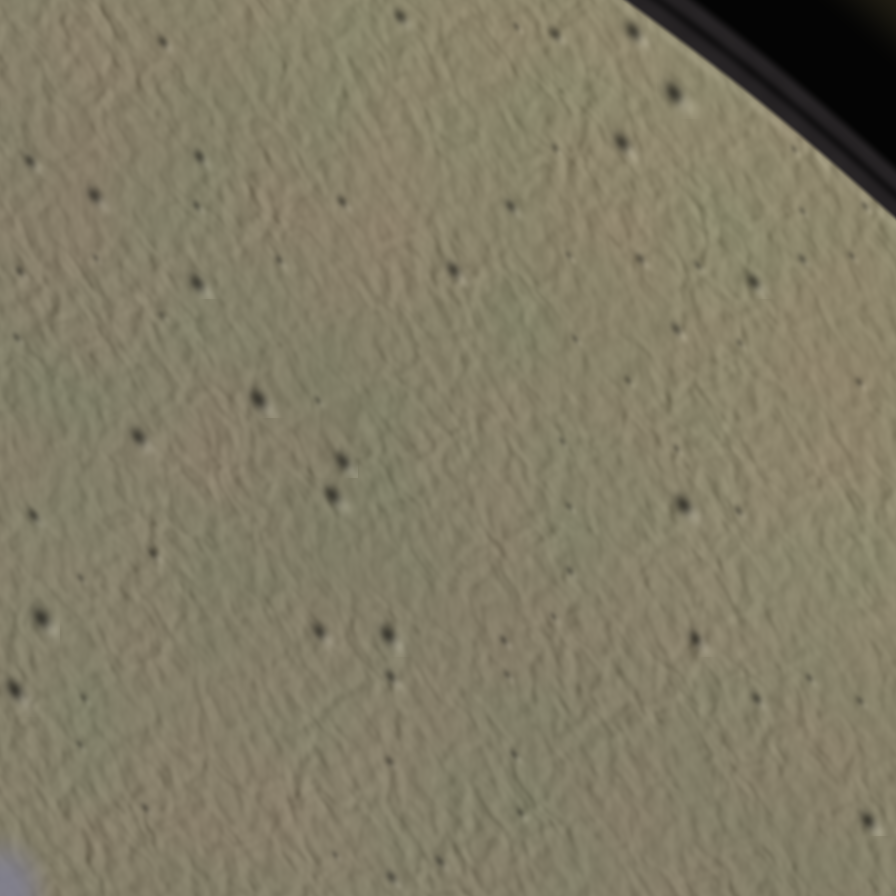
This texture is drawn by a three.js fragment shader. Its source:

```glsl
// Rough olive-beige plaster in low raking light, with a dark trim across the upper right corner.

#define PLASTER vec3(0.512, 0.490, 0.406)
#define TRIM vec3(0.150, 0.138, 0.145)
#define GAP vec3(0.016, 0.016, 0.015)
#define GRAIN_SCALE vec2(62.0, 40.0)
#define GRAIN_DIR vec2(0.500, -0.866)
#define LIGHT_STEP vec2(0.0034, -0.0008)
#define RELIEF 0.085
#define PIT_CELLS 15.0
#define PIT_SHARE 0.30
#define EDGE_POINT vec2(0.697, 1.0)
#define EDGE_NORMAL vec2(0.628, 0.778)

varying vec2 vUv;

float hash(vec2 p) {
  return fract(sin(dot(p, vec2(127.1, 311.7))) * 43758.5453);
}

// Dot product of a random unit gradient with the offset from its corner.
float cornerSlope(vec2 cell, vec2 offset) {
  float angle = 6.2832 * hash(cell);
  return dot(vec2(cos(angle), sin(angle)), offset);
}

float gradientNoise(vec2 p) {
  vec2 i = floor(p);
  vec2 f = p - i;
  vec2 u = f * f * f * (f * (f * 6.0 - 15.0) + 10.0);
  vec2 e = vec2(1.0, 0.0);
  float low = mix(cornerSlope(i, f), cornerSlope(i + e, f - e), u.x);
  float high = mix(cornerSlope(i + e.yx, f - e.yx), cornerSlope(i + 1.0, f - 1.0), u.x);
  return mix(low, high, u.y);
}

// Plaster height: warped ridges stretched along the grain, plus finer lumps.
float plasterHeight(vec2 p) {
  vec2 across = vec2(-GRAIN_DIR.y, GRAIN_DIR.x);
  vec2 q = vec2(dot(p, across), dot(p, GRAIN_DIR)) * GRAIN_SCALE;
  q += 0.55 * vec2(gradientNoise(q * 0.45 + 7.3), gradientNoise(q * 0.45 + 31.9));
  return gradientNoise(q) + 0.30 * gradientNoise(q * 1.9 + 17.0);
}

// Small sunken pits: x is the dark hollow, y the lit lower rim.
vec2 pits(vec2 p) {
  vec2 cell = floor(p * PIT_CELLS);
  float present = step(hash(cell + 3.7), PIT_SHARE);
  vec2 jitter = vec2(hash(cell + 11.0), hash(cell + 23.0));
  vec2 offset = fract(p * PIT_CELLS) - mix(vec2(0.25), vec2(0.75), jitter);
  float size = hash(cell + 41.0);
  float radius = mix(0.06, 0.15, size * size * size);
  vec2 stretched = vec2(offset.x + 0.35 * offset.y, offset.y * 0.8) / radius;
  vec2 rim = stretched - vec2(0.75, -0.95);
  float strength = present * mix(0.35, 1.0, size * size);
  return strength * vec2(exp(-dot(stretched, stretched)), exp(-dot(rim, rim)));
}

// Broad shifts of brightness and of green against pink.
vec3 plasterTint(vec2 p) {
  float mottle = gradientNoise(p * 6.0 + 5.0) + 0.5 * gradientNoise(p * 15.0 + 2.0);
  float warmth = smoothstep(0.7, 1.7, p.x + p.y);
  vec3 tint = PLASTER + vec3(0.022, -0.004, 0.004) * mottle;
  tint += vec3(0.038, 0.034, 0.014) * warmth;
  return tint + 0.014 * gradientNoise(p * 4.0 + 19.0);
}

vec3 plaster(vec2 p) {
  float slope = plasterHeight(p + LIGHT_STEP) - plasterHeight(p - LIGHT_STEP);
  float patchiness = 0.9 + 0.7 * gradientNoise(p * 7.0 + 43.0);
  float shade = RELIEF * patchiness * (slope - 0.35 * slope * slope);
  float fine = 0.016 * gradientNoise(p * vec2(150.0, 80.0));
  vec2 pit = pits(p);
  vec3 color = plasterTint(p) + (shade + fine) * vec3(1.0, 0.99, 0.92);
  return color * (1.0 - 0.60 * pit.x) + 0.13 * pit.y;
}

// Trim with a darker groove, then the black gap and a faint brown glow beyond.
vec3 trimAndGap(float d, vec2 p) {
  float groove = exp(-pow((d - 0.021) / 0.006, 2.0));
  vec3 trim = TRIM * (1.0 - 0.50 * groove) + 0.012 * gradientNoise(p * 40.0);
  vec3 gap = GAP + vec3(0.11, 0.10, 0.06) * smoothstep(0.125, 0.20, d);
  return mix(trim, gap, smoothstep(0.036, 0.050, d));
}

void main() {
  vec2 p = vUv;
  float bow = 0.006 * sin(3.1416 * clamp((p.x - 0.697) / 0.303, 0.0, 1.0));
  float d = dot(p - EDGE_POINT, EDGE_NORMAL) - bow;

  vec3 wall = plaster(p);
  wall += 0.05 * exp(-pow((d + 0.006) / 0.005, 2.0));
  vec3 color = mix(wall, trimAndGap(d, p), smoothstep(-0.003, 0.004, d));

  // Cool haze in the lower left corner.
  float haze = 1.0 - smoothstep(0.015, 0.065, length(p * vec2(1.0, 0.8)));
  color = mix(color, vec3(0.50, 0.50, 0.58), 0.8 * haze);

  gl_FragColor = vec4(color, 1.0);
}
```
